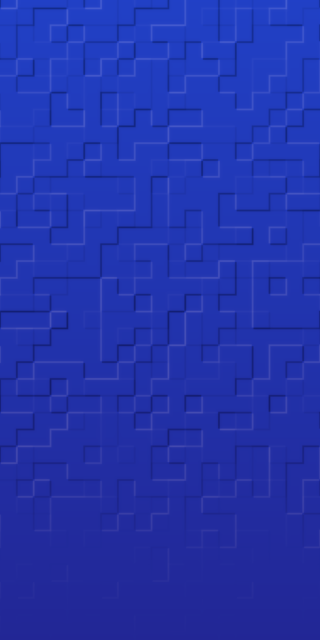
Give the GLSL for this background, as a WebGL 1 fragment shader.

```glsl
precision highp float;

uniform vec2 u_resolution;

const float COLUMNS = 19.0;

float hash(vec2 p) {
    vec3 q = fract(vec3(p.xyx) * 0.1031);
    q += dot(q, q.yzx + 33.33);
    return fract((q.x + q.y) * q.z);
}

// Height of one tile: sunken or raised, plus a faint secondary step.
float tileHeight(vec2 cell, float rows) {
    float altitude = clamp(cell.y / rows, 0.0, 1.0);
    float sunkenShare = mix(0.12, 0.47, smoothstep(0.0, 0.45, altitude));
    float raised = step(sunkenShare, hash(cell + 17.0));
    float faint = step(0.65, hash(cell + 71.0));
    return 0.85 * raised + 0.2 * faint;
}

// Tile heights joined by narrow slopes around the nearest grid corner.
float surface(vec2 p, float slope, float rows) {
    vec2 corner = floor(p + 0.5);
    vec2 blend = smoothstep(-slope, slope, p - corner);
    float lower = mix(tileHeight(corner - 1.0, rows),
                      tileHeight(corner + vec2(0.0, -1.0), rows), blend.x);
    float upper = mix(tileHeight(corner + vec2(-1.0, 0.0), rows),
                      tileHeight(corner, rows), blend.x);
    return mix(lower, upper, blend.y);
}

// Signed slope along the diagonal light: positive is lit, negative is shaded.
float emboss(vec2 p, float reach, float slope, float rows) {
    vec2 offset = vec2(reach, -reach);
    return surface(p + offset, slope, rows) - surface(p - offset, slope, rows);
}

vec3 backdrop(float y) {
    vec3 bottom = vec3(0.132, 0.150, 0.585);
    vec3 top = vec3(0.130, 0.252, 0.775);
    return mix(bottom, top, y);
}

void main() {
    vec2 uv = gl_FragCoord.xy / u_resolution;
    float rows = COLUMNS * u_resolution.y / u_resolution.x;
    vec2 grid = uv * vec2(COLUMNS, rows) + vec2(0.0, 0.5);
    float pixel = COLUMNS / u_resolution.x;

    // Crisp bevel lines with a weak, wider falloff.
    float bevel = emboss(grid, 0.05, max(0.055, 0.6 * pixel), rows);
    float falloff = emboss(grid, 0.13, 0.16, rows);
    float relief = 0.88 * bevel + 0.12 * falloff;

    // Relief fades out towards the bottom, shadows sooner than highlights.
    float light = max(relief, 0.0) * smoothstep(-0.04, 0.35, uv.y);
    float shade = max(-relief, 0.0) * smoothstep(0.08, 0.42, uv.y);

    vec3 color = backdrop(uv.y);
    color += light * vec3(0.135, 0.105, 0.040);
    color -= shade * vec3(0.055, 0.080, 0.220);
    gl_FragColor = vec4(color, 1.0);
}
```
